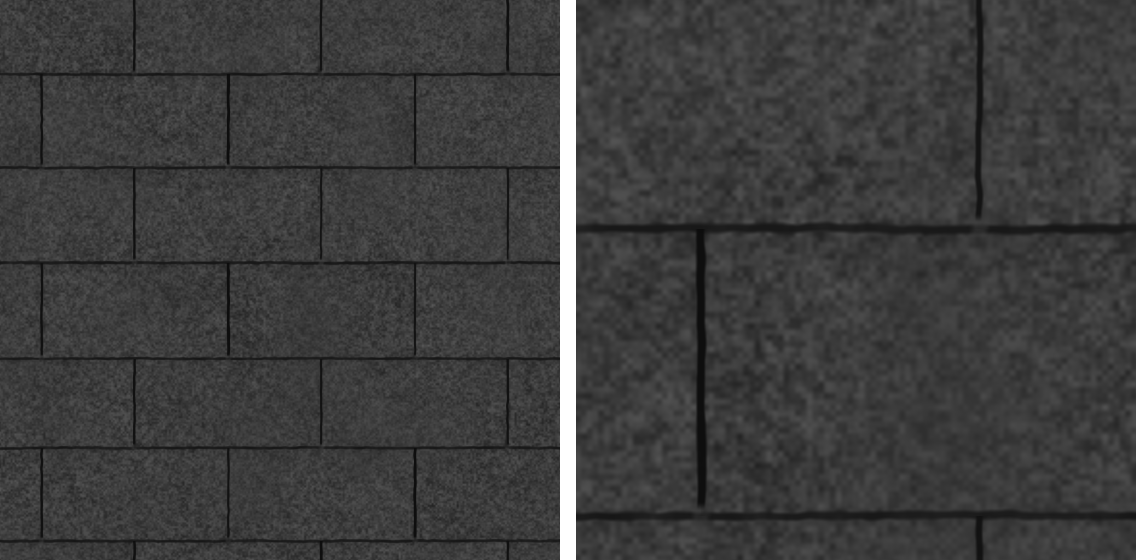
Left: the whole. Right: its middle third, enlarged.
Reproduce this texture procedurally as a three.js fragment shader.

```glsl
// Charcoal asphalt roof shingles: six staggered courses of three granular tabs.
varying vec2 vUv;

// Sine-free hash, 0 to 1
float hash(vec2 p) {
  vec3 q = fract(vec3(p.xyx) * 0.1031);
  q += dot(q, q.yzx + 33.33);
  return fract((q.x + q.y) * q.z);
}

// Smooth value noise, 0 to 1
float noise(vec2 p) {
  vec2 i = floor(p);
  vec2 f = fract(p);
  f = f * f * (3.0 - 2.0 * f);
  return mix(mix(hash(i), hash(i + vec2(1.0, 0.0)), f.x),
             mix(hash(i + vec2(0.0, 1.0)), hash(i + 1.0), f.x), f.y);
}

// Position along a course in tabs; whole numbers lie on the joints
float tabCoord(float x, float course) {
  return (x - 0.0745 - 0.1655 * mod(course, 2.0)) * 3.0;
}

// Signed distance to the nearest joint
float jointDistance(float tab) {
  return (fract(tab + 0.5) - 0.5) / 3.0;
}

void main() {
  vec2 uv = vUv;

  // Courses, with a slight sag in the middle of the roof
  float sag = 0.009 * exp(-pow((uv.y - 0.41) / 0.12, 2.0));
  float rise = (uv.y + sag - 0.0339) * 6.0;
  float course = floor(rise);
  float height = fract(rise) / 6.0;
  float tab = tabCoord(uv.x, course);
  vec2 tabId = vec2(floor(tab), course) + 20.0;

  // Mineral granules: fine and medium grain over faint blotches
  float coarse = noise(uv * 16.0 + tabId * 7.3);
  float roughness = mix(0.7, 1.25, noise(uv * 9.0 + 41.0));
  float grain = 0.085 * (noise(uv * 290.0) - 0.5)
              + 0.075 * (noise(uv * 165.0 + 17.0) - 0.5)
              + 0.030 * (noise(uv * 75.0 + 5.0) - 0.5);
  float shade = 0.239 + grain * roughness + 0.022 * (coarse - 0.5);
  shade += 0.012 * (hash(tabId) - 0.5);

  // Course edge: a thin ragged line with a soft shadow below it
  float edge = (fract(rise + 0.5) - 0.5) / 6.0;
  float ragged = 0.0016 * (noise(uv * 110.0 + 9.0) - 0.5)
               + 0.0016 * (noise(uv * 24.0 + 3.0) - 0.5);
  float upperJoint = abs(jointDistance(tabCoord(uv.x, floor(rise + 0.5))));
  float line = 1.0 - smoothstep(0.0008, 0.0040, abs(edge + ragged));
  line *= mix(0.7, 1.0, noise(uv * 45.0 + 29.0));
  line *= mix(0.45, 1.0, smoothstep(0.002, 0.007, upperJoint));
  shade *= 1.0 - 0.13 * exp(-abs(edge) / (edge < 0.0 ? 0.009 : 0.003));
  shade = mix(shade, 0.085, line);

  // Joints: dark slots of varying width that stop just above the lower edge
  float gapId = hash(vec2(floor(tab + 0.5), course) + 60.0);
  float joint = jointDistance(tab) + 0.0016 * (noise(uv * 80.0 + 13.0) - 0.5);
  float halfWidth = mix(0.0015, 0.0024, gapId);
  float slot = 1.0 - smoothstep(halfWidth - 0.0009, halfWidth + 0.0013, abs(joint));
  slot *= smoothstep(0.003, 0.009, height);
  shade += 0.012 * exp(-pow((joint - 0.0055) / 0.002, 2.0));
  shade *= 1.0 - 0.12 * exp(-abs(joint) / 0.004);
  shade = mix(shade, mix(0.075, 0.045, gapId), slot * 0.96);

  gl_FragColor = vec4(vec3(shade), 1.0);
}
```
